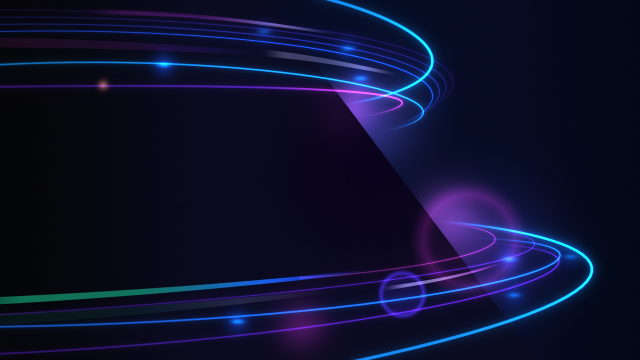
Write a Shadertoy shader that draws this background.

```glsl
// Neon light trails sweeping around a dark slanted panel on a navy backdrop.
// Trails are cubic Bezier curves with a sharp core and a soft halo;
// rings, flares and haze are added on top. The stage is 16 by 9 units.

const vec2 STAGE = vec2(16, 9);
const int CURVE_STEPS = 32;
const int STRANDS = 4;
const float HALO_REACH = 0.9;
const float EDGE_TOP_X = 6.69;
const float EDGE_SLOPE = 0.75;
const float GRAIN = 0.004;

const vec3 BLACK_BLUE = vec3(0.018, 0.02, 0.03);
const vec3 INDIGO = vec3(0.038, 0.04, 0.12);
const vec3 PLUM = vec3(0.042, 0.005, 0.11);
const vec3 NAVY = vec3(0.022, 0.045, 0.135);
const vec3 CYAN = vec3(0.02, 0.58, 1);
const vec3 BLUE = vec3(0.06, 0.3, 1);
const vec3 VIOLET = vec3(0.36, 0.08, 0.85);
const vec3 MAGENTA = vec3(0.75, 0.15, 0.7);
const vec3 GREEN = vec3(0.04, 0.42, 0.28);
const vec3 SILVER = vec3(0.42, 0.4, 0.52);
const vec3 AMBER = vec3(0.85, 0.5, 0.35);

// Flare position and strength
const vec3 FLARES[8] = vec3[8](
    vec3(4.1, 7.38, 1), vec3(6.6, 8.21, 0.4), vec3(8.7, 7.79, 0.6), vec3(9.02, 7.04, 0.7),
    vec3(5.94, 0.96, 0.9), vec3(12.73, 2.52, 0.9), vec3(12.85, 1.62, 0.6), vec3(14.27, 2.58, 0.5));

float hash(vec2 p) {
    vec3 q = fract(p.xyx * 0.1031);
    q += dot(q, q.yzx + 33.33);
    return fract((q.x + q.y) * q.z);
}

float haze(vec2 p, vec2 center, float radius) {
    vec2 q = (p - center) / radius;
    return exp(-dot(q, q));
}

// Soft-edged coverage of everything closer than width
float core(float dist, float width) {
    float px = 0.7 * STAGE.y / iResolution.y;
    return 1.0 - smoothstep(width - px, width + px, dist);
}

// Distance to a Bezier curve (x) and its parameter there (y)
vec2 nearest(vec2 p, vec4 ab, vec4 cd) {
    vec2 best = vec2(9, 0), start = ab.xy;
    vec2 lo = min(min(ab.xy, ab.zw), min(cd.xy, cd.zw)) - HALO_REACH;
    vec2 hi = max(max(ab.xy, ab.zw), max(cd.xy, cd.zw)) + HALO_REACH;
    if (any(lessThan(p, lo)) || any(greaterThan(p, hi))) return best;
    for (int i = 1; i <= CURVE_STEPS; i++) {
        float t = float(i) / float(CURVE_STEPS), s = 1.0 - t;
        vec2 end = s*s*(s*ab.xy + 3.0*t*ab.zw) + t*t*(3.0*s*cd.xy + t*cd.zw);
        vec2 along = end - start;
        float h = clamp(dot(p - start, along) / dot(along, along), 0.0, 1.0);
        float dist = length(p - start - along * h);
        if (dist < best.x) best = vec2(dist, t - (1.0 - h) / float(CURVE_STEPS));
        start = end;
    }
    return best;
}

// Glowing trail, brighter in its bend, fading at its end
vec3 trail(vec2 p, vec4 ab, vec4 cd, vec3 color, float width, float gain) {
    vec2 n = nearest(p, ab, cd);
    float fade = mix(0.5, 1.0, smoothstep(0.0, 0.5, n.y)) * (1.0 - smoothstep(0.75, 1.0, n.y));
    float halo = 0.4 * exp(-n.x / (width * 1.8)) + 0.08 * exp(-n.x / 0.2);
    halo *= 1.0 - smoothstep(0.5, HALO_REACH, n.x);
    return gain * fade * (core(n.x, width * (1.0 - 0.4 * n.y)) * (color + 0.05) + halo * color);
}

// Flat tapered ribbon between two colours
vec3 ribbon(vec2 p, vec4 ab, vec4 cd, vec3 from, vec3 to, float width) {
    vec2 n = nearest(p, ab, cd);
    float fade = smoothstep(0.0, 0.2, n.y) * (1.0 - smoothstep(0.7, 1.0, n.y));
    return mix(from, to, smoothstep(0.4, 0.9, n.y)) * fade * core(n.x, width * (1.0 - 0.65 * n.y));
}

vec3 backdrop(vec2 p) {
    float side = (p.x - EDGE_TOP_X - EDGE_SLOPE * (STAGE.y - p.y)) / length(vec2(1, EDGE_SLOPE));
    vec3 panel = mix(BLACK_BLUE, INDIGO, smoothstep(0.0, 6.0, p.x));
    panel = mix(panel, PLUM, 0.85 * haze(p, vec2(9.3, 4.8), 2.2));
    panel += MAGENTA * 0.08 * haze(p, vec2(8.5, 6.2), 0.7);
    vec3 sky = NAVY * mix(1.0, 0.65, smoothstep(12.0, 16.0, p.x));
    sky += vec3(0.15, 0.14, 0.36) * haze(p, vec2(9.2, 5.9), 1.15);
    sky += vec3(0.34, 0.13, 0.4) * haze(p, vec2(8.8, 6.3), 0.55);
    sky += vec3(0.32, 0.15, 0.4) * haze(p, vec2(11.2, 3.5), 0.8);
    sky += vec3(0.07, 0.06, 0.2) * haze(p, vec2(12.3, 2.8), 1.5);
    return mix(panel, sky, core(-side, 0.0));
}

vec3 upperTrails(vec2 p) {
    vec3 warm = mix(VIOLET * 0.7, MAGENTA, smoothstep(6.0, 9.5, p.x));
    vec3 c = ribbon(p, vec4(-1.5, 7.95, 2, 7.95), vec4(4.5, 7.8, 6.8, 7.65), MAGENTA * 0.12, VIOLET * 0.15, 0.14);
    c += ribbon(p, vec4(1.9, 8.7, 4.6, 8.7), vec4(6.5, 8.46, 8.54, 8.12), MAGENTA * 0.2, SILVER, 0.07);
    c += ribbon(p, vec4(6.5, 7.68, 7.6, 7.6), vec4(8.9, 7.35, 10, 7.12), SILVER * 0.5, SILVER, 0.09);
    c += trail(p, vec4(7.9, 9.1, 11.25, 8.27), vec4(12.04, 6.92, 8.5, 6.37), CYAN, 0.04, 1.15);
    c += trail(p, vec4(-0.1, 7.38, 6.88, 7.75), vec4(13.33, 6.4, 9.38, 5.67), CYAN, 0.022, 0.9);
    c += trail(p, vec4(-0.1, 6.83, 6.88, 6.92), vec4(12.71, 6.75, 8.8, 6.02), warm, 0.028, 0.8);
    // Fine strands fanned between two guide curves
    for (int i = 0; i < STRANDS; i++) {
        float k = float(i) / float(STRANDS - 1);
        c += trail(p, mix(vec4(-0.1, 8.21, 7.08, 8.38), vec4(-0.1, 8.75, 7.08, 8.75), k),
            mix(vec4(13.6, 7.2, 9.6, 5.7), vec4(14, 7.75, 10.3, 6), k),
            mix(BLUE, VIOLET, k), 0.014, mix(0.75, 0.2, sqrt(k)));
    }
    return c;
}

vec3 lowerTrails(vec2 p) {
    vec3 c = ribbon(p, vec4(-1.8, 1.4, 2.5, 1.58), vec4(6.2, 1.88, 9.4, 2.25), GREEN, BLUE, 0.1);
    c += ribbon(p, vec4(-1.5, 0.95, 2.5, 1.1), vec4(5.5, 1.4, 8.5, 1.75), GREEN * 0.14, SILVER * 0.3, 0.14);
    c += ribbon(p, vec4(9.5, 1.77, 10.8, 1.95), vec4(11.8, 2.15, 12.6, 2.45), SILVER, MAGENTA * 0.7, 0.05);
    c += trail(p, vec4(8.85, -0.04, 17.9, 1.92), vec4(15, 3.13, 10.8, 3.49), CYAN, 0.04, 1.15);
    c += trail(p, vec4(-0.1, 0.83, 11.67, 0.98), vec4(17.9, 2.96, 11.35, 3.06), mix(BLUE, CYAN, 0.4), 0.024, 0.9);
    c += trail(p, vec4(-0.1, 0.15, 11.25, 0.67), vec4(17.7, 2.75, 11.67, 2.94), VIOLET, 0.022, 0.6);
    c += trail(p, vec4(7.5, 2.05, 11.5, 2.3), vec4(14.2, 3.1, 10.9, 3.46), MAGENTA, 0.015, 0.5);
    return c + trail(p, vec4(-0.1, 1.13, 10, 1.71), vec4(16.67, 2.85, 11.67, 3.33), VIOLET, 0.016, 0.5);
}

// Lens ring with a faintly filled disc
vec3 ring(vec2 p, vec2 center, float radius, float width, vec3 color) {
    float r = length(p - center), q = (r - radius) / width;
    return color * (exp(-q * q) + 0.3 * core(r, radius));
}

void mainImage(out vec4 fragColor, in vec2 fragCoord) {
    vec2 p = fragCoord / iResolution.xy * STAGE;
    vec3 c = backdrop(p) + upperTrails(p) + lowerTrails(p);
    c += ring(p, vec2(11.73, 3), 1.18, 0.2, MAGENTA * 0.2);
    c += ring(p, vec2(10.06, 1.64), 0.54, 0.06, mix(VIOLET, BLUE, 0.3) * 0.5);
    c += MAGENTA * 0.3 * haze(p, vec2(7.55, 0.85), 0.6);
    c += AMBER * 0.6 * haze(p, vec2(2.58, 6.87), 0.12);
    for (int i = 0; i < 8; i++) {
        vec2 q = p - FLARES[i].xy;
        c += FLARES[i].z * (BLUE * 0.4 * haze(q, vec2(0), 0.28) + CYAN * 0.8 * haze(q * vec2(0.4, 1), vec2(0), 0.06));
    }
    c += GRAIN * (hash(floor(p * 32.0)) - 0.5);
    fragColor = vec4(clamp(c, 0.0, 1.0), 1);
}
```
